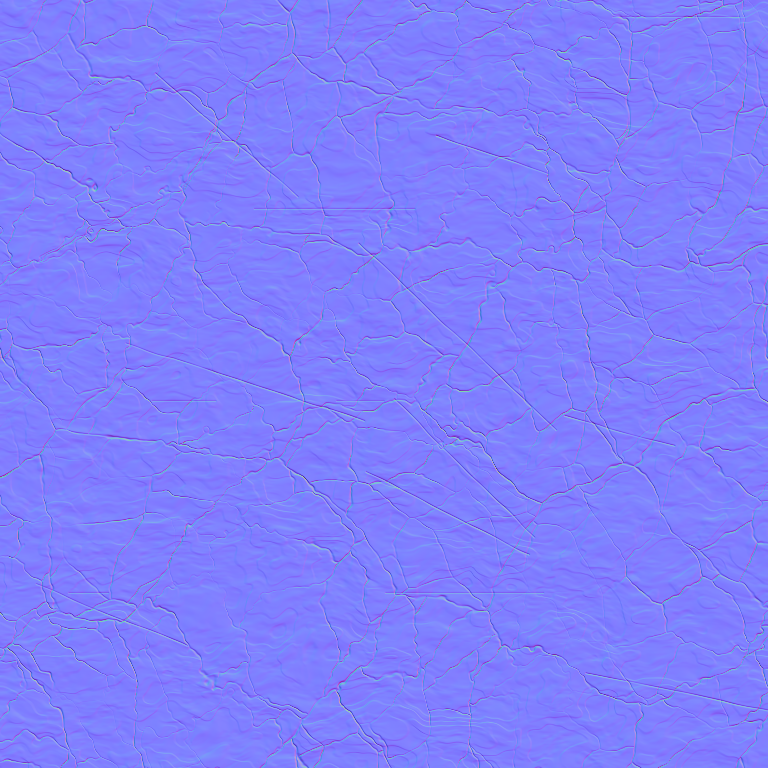
Give the GLSL for this texture map, as a Shadertoy shader.

```glsl
// Tangent-space normal map of a cracked, faintly layered stone surface.

const float SAMPLE_STEP = 0.0006;   // half width of the slope filter, canvas units

vec2 hash22(vec2 p) {
    vec3 q = fract(vec3(p.xyx) * vec3(0.1031, 0.1030, 0.0973));
    q += dot(q, q.yzx + 33.33);
    return fract((q.xx + q.yz) * q.zy);
}

// Two independent channels of smooth value noise.
vec2 noise2(vec2 p) {
    vec2 cell = floor(p), f = fract(p);
    f = f * f * f * (f * (f * 6.0 - 15.0) + 10.0);
    return mix(mix(hash22(cell), hash22(cell + vec2(1, 0)), f.x),
               mix(hash22(cell + vec2(0, 1)), hash22(cell + vec2(1, 1)), f.x), f.y);
}

float fbm(vec2 p, int octaves) {
    float sum = 0.0, gain = 0.5;
    for (int i = 0; i < octaves; i++) {
        sum += gain * noise2(p).x;
        p = mat2(1.9, 0.3, -0.3, 1.9) * p + 17.3;
        gain *= 0.5;
    }
    return sum;
}

// x: distance to the nearest cell border, yz: cell identity.
vec3 voronoi(vec2 p) {
    vec2 base = floor(p), f = fract(p), nearest = vec2(0), nearestCell = vec2(0);
    float best = 9.0, border = 9.0;
    for (int k = 0; k < 9; k++) {
        vec2 cell = vec2(k % 3 - 1, k / 3 - 1);
        vec2 r = cell + hash22(base + cell) - f;
        float d = dot(r, r);
        if (d < best) { best = d; nearest = r; nearestCell = cell; }
    }
    for (int k = 0; k < 25; k++) {
        vec2 cell = nearestCell + vec2(k % 5 - 2, k / 5 - 2);
        vec2 r = cell + hash22(base + cell) - f, gap = r - nearest;
        if (dot(gap, gap) > 0.0001)
            border = min(border, dot(0.5 * (r + nearest), normalize(gap)));
    }
    return vec3(border, base + nearestCell);
}

float groove(float dist, float width) {
    return exp(-dist * dist / (width * width));
}

float segment(vec2 p, vec2 a, vec2 b) {
    vec2 ab = b - a;
    return length(p - a - ab * clamp(dot(p - a, ab) / dot(ab, ab), 0.0, 1.0));
}

// Bends straight cell borders into wandering cracks, ragged in places.
vec2 warp(vec2 p) {
    float ragged = mix(0.2, 1.6, noise2(p * 7.0 + 12.0).x);
    return p + 0.08 * (noise2(p * 5.0 + 3.7) - 0.5)
             + 0.022 * (noise2(p * 19.0 + 9.1) - 0.5)
             + ragged * (0.009 * (noise2(p * 55.0 + 5.3) - 0.5)
                       + 0.0055 * (noise2(p * 120.0 + 8.9) - 0.5));
}

// Main cracks split the plane; each piece gets its own fine cracks.
float crackNetwork(vec2 p, float mainScale, float fineScale) {
    vec2 q = warp(p);
    vec3 plate = voronoi(q * mainScale + 43.0);
    vec3 shard = voronoi(q * fineScale + 60.0 + floor(40.0 * hash22(plate.yz)) * 1.37);
    vec2 wear = noise2(p * 13.0 + 31.0), chips = noise2(p * 90.0 + 7.0);
    float mainDepth = mix(0.0006, 0.0012, wear.x) * mix(0.4, 1.4, chips.x);
    float fineDepth = 0.0009 * smoothstep(-0.1, 0.7, wear.y) * mix(0.4, 1.3, chips.y);
    return max(mainDepth * groove(plate.x / mainScale, mix(0.0009, 0.0014, chips.y)),
               fineDepth * groove(shard.x / fineScale, 0.0010));
}

// Straight faults running down to the right, and short level seams.
float straightFaults(vec2 p) {
    float fault = 9.0, seam = 9.0;
    vec2 q = p + 0.003 * (noise2(p * 30.0) - 0.5);
    for (int i = 0; i < 9; i++) {
        vec2 centre = hash22(vec2(i, 3)), shape = hash22(vec2(i, 8));
        float angle = -mix(0.2, 0.9, shape.x);
        vec2 reach = mix(0.06, 0.19, shape.y) * vec2(cos(angle), sin(angle));
        fault = min(fault, segment(q, centre - reach, centre + reach));
        vec2 start = vec2(centre.y, 0.228 + 0.25 * float(i % 4));
        seam = min(seam, segment(p, start, start + vec2(0.05 + 0.12 * shape.x, 0)));
    }
    float wear = mix(0.0003, 0.0009, noise2(p * 35.0 + 14.0).x);
    return wear * groove(fault, 0.0009) + 0.0004 * groove(seam, 0.0009);
}

// Fine horizontal grain with thin terrace edges.
float relief(vec2 p) {
    vec2 bent = p + 0.024 * (noise2(p * 12.0 + 2.0) - 0.5)
                  + 0.008 * (noise2(p * 45.0 + 6.0) - 0.5);
    float level = 6.0 * fbm(bent * vec2(14, 22) + 4.0, 3);
    float terrace = floor(level) + smoothstep(0.78, 1.0, fract(level));
    return 0.0017 * fbm(bent * vec2(30, 62), 3) + 0.00034 * terrace;
}

float height(vec2 p) {
    return relief(p) - crackNetwork(p, 4.8, 13.0) - straightFaults(p);
}

void mainImage(out vec4 fragColor, in vec2 fragCoord) {
    vec2 p = fragCoord / iResolution.y;
    vec2 e = vec2(SAMPLE_STEP, 0);
    vec2 slope = vec2(height(p + e.xy) - height(p - e.xy),
                      height(p + e.yx) - height(p - e.yx)) / (2.0 * SAMPLE_STEP);
    slope.x *= 0.75;   // sideways tilt is gentler than vertical tilt
    vec2 tilt = -slope / sqrt(1.0 + dot(slope, slope));
    // Blue falls a little faster than a unit normal, deepening the cracks.
    float blue = 1.0 - 0.7 * dot(tilt, tilt);
    fragColor = vec4(0.5 + 0.5 * tilt, blue, 1.0);
}
```
